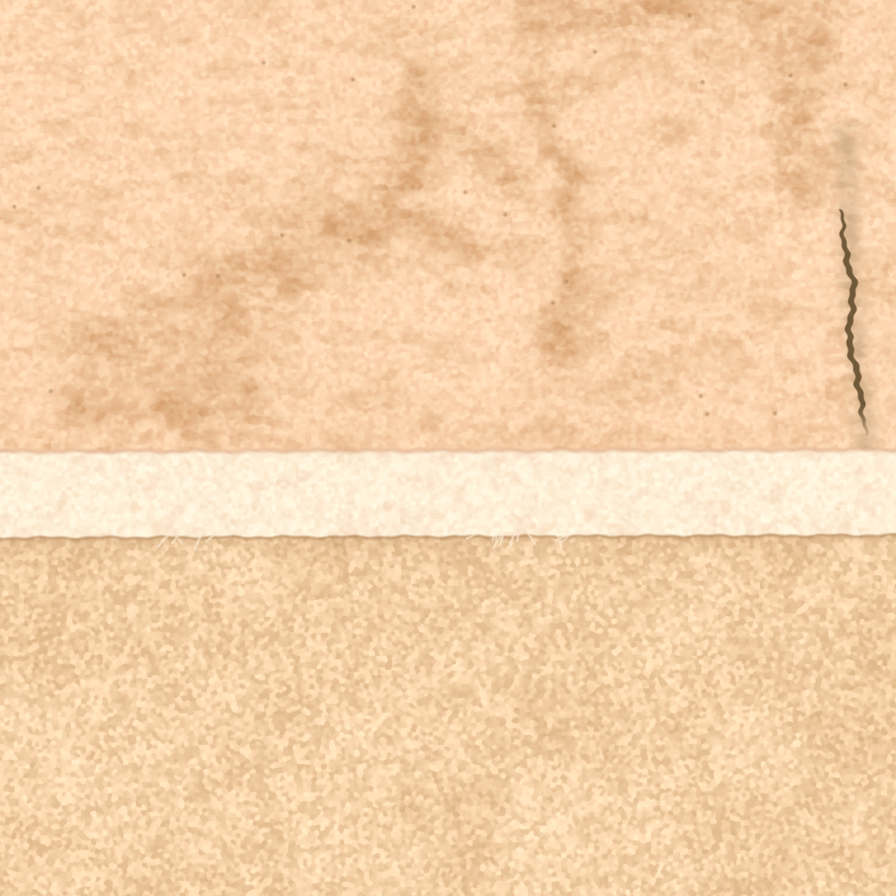
Give the GLSL for this texture, as a Shadertoy shader.

```glsl
const vec3 PAPER = vec3(1.0, 0.852, 0.708);
const vec3 STAIN = vec3(0.85, 0.65, 0.46);
const vec3 BAND = vec3(1.0, 0.943, 0.846);
const vec3 CLOTH = vec3(0.955, 0.812, 0.645);
const vec3 SHADOW = vec3(0.68, 0.51, 0.34);
const vec3 CRACK = vec3(0.36, 0.28, 0.16);
const vec3 CRACK_HALO = vec3(0.79, 0.66, 0.51);
const float BAND_TOP = 0.497;
const float BAND_BOTTOM = 0.402;
const float GRAIN_SCALE = 190.0;
const float HAIR_COUNT = 16.0;

// Stain strokes: start and end, then width and strength
const int STROKE_COUNT = 11;
const vec4 STROKES[STROKE_COUNT] = vec4[](
    vec4(0.475, 0.91, 0.425, 0.76), vec4(0.48, 0.86, 0.57, 0.81),
    vec4(0.43, 0.77, 0.51, 0.72), vec4(0.60, 0.91, 0.635, 0.81),
    vec4(0.635, 0.80, 0.645, 0.69), vec4(0.645, 0.69, 0.625, 0.60),
    vec4(0.39, 0.74, 0.26, 0.68), vec4(0.27, 0.64, 0.12, 0.58),
    vec4(0.09, 0.535, 0.28, 0.53), vec4(0.60, 0.985, 0.86, 0.99),
    vec4(0.90, 0.97, 0.885, 0.79));
const vec2 STROKE_STYLE[STROKE_COUNT] = vec2[](
    vec2(0.018, 0.55), vec2(0.025, 0.45), vec2(0.025, 0.40), vec2(0.018, 0.40),
    vec2(0.018, 0.48), vec2(0.020, 0.38), vec2(0.035, 0.42), vec2(0.055, 0.30),
    vec2(0.025, 0.50), vec2(0.030, 0.42), vec2(0.025, 0.36));

const int CRACK_POINTS = 7;
const vec2 CRACK_PATH[CRACK_POINTS] = vec2[](
    vec2(0.939, 0.765), vec2(0.943, 0.72), vec2(0.953, 0.68), vec2(0.947, 0.62),
    vec2(0.957, 0.58), vec2(0.962, 0.545), vec2(0.966, 0.515));

vec3 hash3(vec2 p) {
    vec3 q = fract(p.xyx * vec3(0.1031, 0.1030, 0.0973));
    q += dot(q, q.yxz + 33.33);
    return fract((q.xxy + q.yzz) * q.zyx);
}

// Smooth cellular noise: blend of the values of nearby feature points
float cellNoise(vec2 p) {
    vec2 cell = floor(p);
    float total = 0.0, weights = 0.0;
    for (int y = -1; y <= 1; y++)
    for (int x = -1; x <= 1; x++) {
        vec2 id = cell + vec2(x, y);
        vec3 h = hash3(id + 57.0);
        vec2 d = id + h.xy - p;
        float w = exp(-7.0 * dot(d, d));
        total += w * h.z;
        weights += w;
    }
    return total / weights;
}

float segmentDistance(vec2 p, vec2 a, vec2 b) {
    vec2 ab = b - a;
    return length(p - a - ab * clamp(dot(p - a, ab) / dot(ab, ab), 0.0, 1.0));
}

// Small dark flecks, one candidate per cell
float specks(vec2 p) {
    vec2 cell = floor(p);
    vec3 h = hash3(cell + 211.0);
    float d = length(p - cell - 0.2 - 0.6 * h.xy);
    return step(0.975, h.z) * (1.0 - smoothstep(0.03, 0.15, d));
}

float stainAmount(vec2 p, float streaks) {
    vec2 warp = vec2(cellNoise(p * 24.0), cellNoise(p * 24.0 + 40.0)) - 0.5;
    vec2 q = p + 0.035 * warp;
    float clear = 1.0;
    for (int i = 0; i < STROKE_COUNT; i++) {
        float d = segmentDistance(q, STROKES[i].xy, STROKES[i].zw) / STROKE_STYLE[i].x;
        clear *= 1.0 - STROKE_STYLE[i].y * exp(-d * d);
    }
    return (1.0 - clear) * (0.4 + 1.1 * streaks);
}

vec3 paperColor(vec2 p, float grain, float px) {
    float broad = cellNoise(p * vec2(7.0, 9.0));
    float streaks = cellNoise(p * vec2(22.0, 48.0));
    float fine = cellNoise(p * vec2(65.0, 120.0) + 9.0);
    float amount = stainAmount(p, mix(streaks, fine, 0.45));
    amount += 0.22 * smoothstep(0.45, 0.95, streaks) + 0.20 * smoothstep(0.45, 0.95, fine);
    amount += 0.18 * (broad - 0.35);
    vec3 col = mix(PAPER, STAIN, clamp(amount, 0.0, 0.9));
    col += vec3(0.05, 0.09, 0.10) * (grain - 0.5);
    col = mix(col, SHADOW, 0.55 * specks(p * 40.0));

    // Crack with a dusty halo reaching above it
    float halo = segmentDistance(p, vec2(0.943, 0.85), vec2(0.95, 0.68));
    halo = min(halo, segmentDistance(p, vec2(0.95, 0.68), vec2(0.968, 0.50)));
    col = mix(col, CRACK_HALO, 0.55 * exp(-pow(halo / 0.013, 2.0)) * (0.5 + fine));
    vec2 q = p + vec2(0.0015 * sin(p.y * 190.0) + 0.001 * sin(p.y * 410.0), 0.0);
    float d = 1.0;
    for (int i = 0; i < CRACK_POINTS - 1; i++)
        d = min(d, segmentDistance(q, CRACK_PATH[i], CRACK_PATH[i + 1]));
    float width = 0.0021 * smoothstep(0.50, 0.57, p.y) * smoothstep(0.78, 0.70, p.y);
    return mix(col, CRACK, 0.85 * (1.0 - smoothstep(width, width + 0.0015 + px, d)) * smoothstep(0.50, 0.55, p.y));
}

vec3 clothColor(vec2 p, float grain, float below) {
    float mottle = 0.6 * cellNoise(p * 9.0 + 3.0) + 0.4 * cellNoise(p * 34.0);
    vec3 col = CLOTH + vec3(0.07, 0.09, 0.11) * (mottle - 0.5);
    col += vec3(0.14, 0.16, 0.18) * (grain - 0.5);
    float shade = 0.20 * exp(-below / 0.018) + 0.55 * exp(-pow(below / 0.0032, 2.0));
    return mix(col, SHADOW, shade);
}

// Loose pale hairs hanging under the strip
float hairs(vec2 p, float edge, float px) {
    float cover = 0.0;
    for (float i = 0.0; i < HAIR_COUNT; i++) {
        vec3 h = hash3(vec2(i, 17.0));
        float x = i < 11.0 ? mix(0.49, 0.64, h.x) : mix(0.17, 0.26, h.x);
        vec2 root = vec2(x, edge + 0.001);
        vec2 tip = root + vec2(0.024 * (h.y - 0.5), -0.004 - 0.010 * h.z);
        float d = segmentDistance(p, root, tip);
        cover = max(cover, 1.0 - smoothstep(0.0003, 0.0012 + px, d));
    }
    return cover;
}

void mainImage(out vec4 fragColor, in vec2 fragCoord) {
    vec2 p = fragCoord / iResolution.xy;
    float px = 1.0 / iResolution.y;
    float grain = cellNoise(p * GRAIN_SCALE);
    float ragged = 0.0008 * sin(p.x * 93.0) + 0.0006 * sin(p.x * 231.0 + 1.0);
    float top = BAND_TOP + 0.002 * (p.x - 0.5) + ragged;
    float bottom = BAND_BOTTOM + 0.003 * (p.x - 0.5) - ragged;

    vec3 strip = BAND + vec3(0.03, 0.07, 0.09) * (grain - 0.5);
    strip -= vec3(0.01, 0.035, 0.04) * smoothstep(0.55, 0.9, cellNoise(p * 75.0));
    vec3 col = clothColor(p, grain, max(bottom - p.y, 0.0));
    col = mix(col, BAND, 0.6 * hairs(p, bottom, px));
    col = mix(col, strip, smoothstep(-0.001 - px, 0.001 + px, p.y - bottom));
    col = mix(col, paperColor(p, grain, px), smoothstep(-0.001 - px, 0.001 + px, p.y - top));

    // Rosy crease along the upper edge of the strip
    float crease = exp(-pow((p.y - top) / 0.0028, 2.0));
    col = mix(col, vec3(0.87, 0.69, 0.56), crease * (0.35 + 0.4 * grain));
    fragColor = vec4(clamp(col, 0.0, 1.0), 1.0);
}
```
